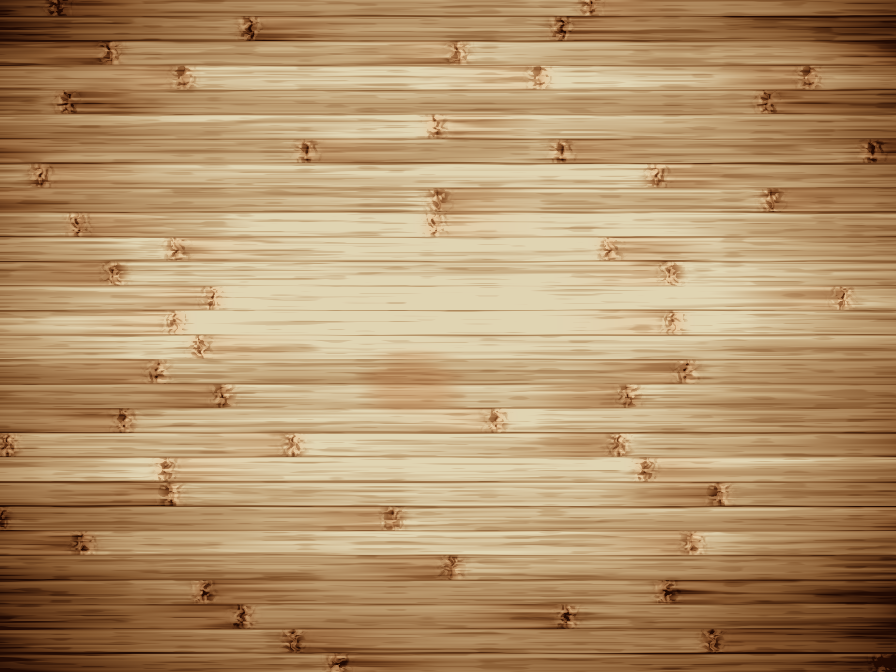
Write a Shadertoy shader that draws this texture.

```glsl
// Horizontal bamboo strips glued edge to edge, darkened toward the corners.
// One tone value gathers strip shade, stretched-noise grain, scattered nodes,
// seams and vignette; a six-colour ramp then turns that tone into wood colour.

const float STRIPS = 27.43;      // strips over the canvas height
const float STRIP_SHIFT = 0.24;  // part of a strip cut off at the bottom
const float SEAM_WIDTH = 0.035;  // half width, in strips

const vec3 RAMP[6] = vec3[6](
    vec3(0.13, 0.04, 0.01), vec3(0.35, 0.19, 0.08), vec3(0.52, 0.34, 0.18),
    vec3(0.65, 0.49, 0.32), vec3(0.76, 0.64, 0.47), vec3(0.88, 0.83, 0.70));
const vec3 RED_TINT = vec3(1.03, 0.89, 0.80);

float hash(vec2 p) {
    vec3 q = fract(p.xyx * 0.1031);
    q += dot(q, q.yzx + 33.33);
    return fract((q.x + q.y) * q.z);
}

float noise(vec2 p) {
    vec2 cell = floor(p), f = fract(p);
    f = f * f * (3.0 - 2.0 * f);
    return mix(mix(hash(cell), hash(cell + vec2(1, 0)), f.x),
               mix(hash(cell + vec2(0, 1)), hash(cell + vec2(1, 1)), f.x), f.y);
}

vec3 woodColor(float tone) {
    float t = clamp(tone, 0.0, 1.04) * 5.0;
    vec3 color = RAMP[0];
    for (int i = 1; i < 6; i++)
        color = mix(color, RAMP[i], clamp(t - float(i - 1), 0.0, 1.0));
    return color;
}

// Signed distance along the strip to its nearest node
float nodeOffset(float x, float strip) {
    float spacing = mix(0.45, 1.0, hash(vec2(strip, 3.0)));
    float u = x / spacing + 7.0 * hash(vec2(strip, 11.0));
    float jitter = 0.24 * (hash(vec2(floor(u), strip + 40.0)) - 0.5);
    return (fract(u) - 0.5 - jitter) * spacing;
}

// Long fibres: broad bands, medium streaks and fine lines, centred on zero
float fibreGrain(vec2 g) {
    float bands = noise(g * vec2(1.5, 1.6)) - 0.5;
    float streaks = noise(g * vec2(3.5, 6.0) + 31.0) - 0.5;
    float lines = noise(g * vec2(7.0, 14.0) + 67.0) - 0.5;
    return 0.20 * bands + 0.12 * streaks + 0.15 * lines;
}

// Thin broken dark fibres, sparse and sharp
float fibreDashes(vec2 g) {
    float longDash = smoothstep(0.66, 0.84, noise(g * vec2(7.0, 11.0) + 113.0));
    float shortDash = smoothstep(0.66, 0.84, noise(g * vec2(22.0, 13.0) + 157.0));
    return longDash + 0.7 * shortDash;
}

// Crumpled marks inside a node: small dark creases and pale flecks
float nodeMarks(vec2 q, float seed) {
    vec2 bend = vec2(noise(q * vec2(110.0, 5.0) + seed), noise(q * vec2(90.0, 6.0) - seed));
    float swirl = noise(q * vec2(230.0, 9.0) + 2.0 * bend + seed * 5.0);
    float crease = exp(-pow((q.x + 0.008 * (bend.x - 0.5) + 0.004 * q.y) / 0.0018, 2.0));
    return 0.20 * smoothstep(0.6, 0.85, 1.0 - swirl)
         - 0.34 * smoothstep(0.52, 0.75, swirl) - 0.20 * crease;
}

// Dark seam at a strip edge, with strength changing along its length
float seamLine(float y, float x, float blur) {
    float edge = floor(y + 0.5);
    float wobble = 0.04 * (noise(vec2(x * 9.0, edge * 5.0)) - 0.5);
    float width = SEAM_WIDTH * mix(0.7, 1.5, noise(vec2(x * 6.0, edge * 9.0)));
    float strength = mix(0.3, 1.0, hash(vec2(edge, 71.0)))
                   * mix(0.4, 1.1, noise(vec2(x * 5.0 + 20.0, edge * 7.0)));
    return strength * (1.0 - smoothstep(width - blur, width + blur, abs(y - edge + wobble)));
}

float vignette(vec2 uv) {
    vec2 c = 2.0 * (uv - vec2(0.5, 0.55));
    return 0.37 * pow(dot(c * c, vec2(1.0, 0.85)), 1.4);
}

void mainImage(out vec4 fragColor, in vec2 fragCoord) {
    vec2 uv = fragCoord / iResolution.xy;
    float x = fragCoord.x / iResolution.y;
    float y = uv.y * STRIPS + STRIP_SHIFT;
    float strip = floor(y);
    float across = y - strip - 0.5;
    float blur = 0.6 * STRIPS / iResolution.y;
    vec2 g = vec2(x, y + strip * 17.0);

    // Strip shade and grain
    float tone = 1.0 + 0.24 * (hash(vec2(strip, 5.0)) - 0.5);
    tone += fibreGrain(g);
    tone -= 0.13 * fibreDashes(g);

    // Nodes, each with a dark streaked side and a paler side
    float d = nodeOffset(x, strip);
    float side = hash(vec2(strip, 23.0)) < 0.5 ? -1.0 : 1.0;
    float reach = smoothstep(0.19, 0.0, abs(d));
    float shadow = reach * smoothstep(-0.01, 0.01, d * side);
    float streaks = smoothstep(0.25, 0.75, noise(g * vec2(8.0, 8.0) + 201.0));
    tone -= shadow * mix(0.0, 0.26, streaks) * mix(0.4, 1.2, hash(vec2(strip, 29.0)));
    tone += (reach - shadow) * (0.07 - 0.12 * fibreDashes(g + 9.0));
    float node = exp(-pow(d / 0.015, 2.0)) * smoothstep(0.62, 0.3, abs(across));
    tone += node * (nodeMarks(vec2(d, across), strip) - 0.05);

    // Seams with a thin pale rim beneath, then corner darkening
    tone += 0.06 * smoothstep(0.1, 0.0, abs(across - 0.38));
    tone -= vignette(uv);
    tone -= 0.46 * seamLine(y, x, blur);

    // Reddish nodes and one soft stain
    vec2 stainAxis = (uv - vec2(0.46, 0.43)) / vec2(0.05, 0.045);
    float stain = smoothstep(1.3, 0.5, length(stainAxis) + 0.5 * (noise(g * 3.0) - 0.5));
    float red = max(0.6 * node, max(0.45 * stain, 0.3 * shadow));
    vec3 color = woodColor(tone - 0.08 * stain);
    fragColor = vec4(color * mix(vec3(1.0), RED_TINT, red), 1.0);
}
```
